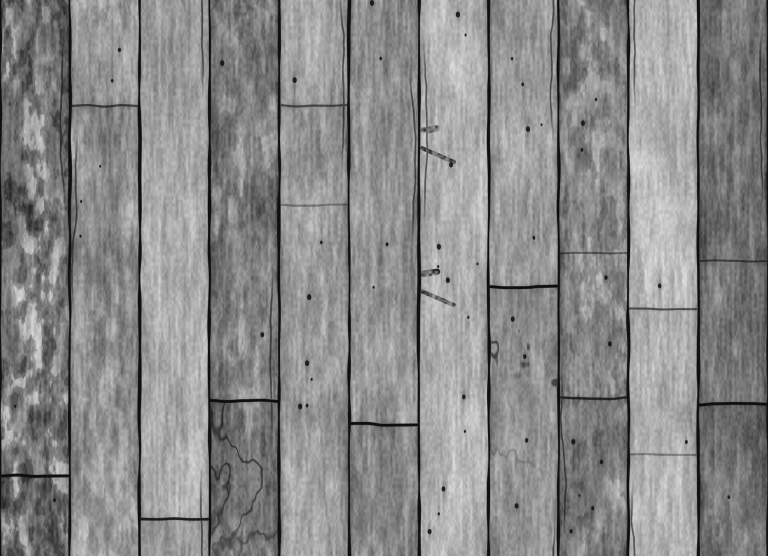
Reproduce this texture procedurally as a Shadertoy shader.

```glsl
#define PLANKS 11.0
#define ROWS 8.0
#define GAP_HALF 0.019
#define JOINT_HALF 0.015
#define GAP_TONE 0.06
#define GRAIN 0.15
#define MOTTLE 0.20
#define FLAKE_LIGHT 0.24
#define NAIL_RADIUS 0.019
#define MAX_NAILS 14

// Per plank: grey level, paint wear, joint heights, joint depth, nail holes
const float TONE[11] = float[](0.45, 0.58, 0.66, 0.47, 0.60, 0.57, 0.70, 0.60, 0.49, 0.70, 0.44);
const float WEAR[11] = float[](1.0, 0.35, 0.1, 0.5, 0.2, 0.2, 0.05, 0.2, 0.6, 0.05, 0.3);
const float JOINT[11] = float[](0.144, 0.81, 0.066, 0.279, 0.81, 0.237, 0.5, 0.484, 0.284, 0.444, 0.273);
const float JOINT2[11] = float[](0.144, 0.81, 0.066, 0.279, 0.631, 0.237, 0.5, 0.484, 0.545, 0.183, 0.53);
const float DEPTH[11] = float[](1.0, 0.65, 0.9, 1.0, 0.6, 1.0, 0.0, 1.0, 0.8, 0.6, 1.0);
const int NAILS[11] = int[](2, 5, 0, 2, 7, 4, 13, 9, 10, 2, 1);

float hash(vec3 p) {
    p = fract(p * 0.1031);
    p += dot(p, p.zyx + 31.32);
    return fract((p.x + p.y) * p.z);
}

// Value noise that wraps vertically after ROWS units
float noise(vec2 p, vec2 scale, float seed) {
    vec2 q = p * scale, i = floor(q), f = q - i;
    f = f * f * (3.0 - 2.0 * f);
    float y0 = mod(i.y, ROWS * scale.y), y1 = mod(i.y + 1.0, ROWS * scale.y);
    float low = mix(hash(vec3(i.x, y0, seed)), hash(vec3(i.x + 1.0, y0, seed)), f.x);
    float high = mix(hash(vec3(i.x, y1, seed)), hash(vec3(i.x + 1.0, y1, seed)), f.x);
    return mix(low, high, f.y);
}

float fbm(vec2 p, vec2 scale, float seed) {
    float sum = 0.0, weight = 0.5;
    for (int i = 0; i < 4; i++) {
        sum += weight * noise(p, scale, seed + float(i) * 17.0);
        scale *= 2.0;
        weight *= 0.5;
    }
    return sum / 0.9375;
}

float wrapY(float dy) { return mod(dy + 0.5 * ROWS, ROWS) - 0.5 * ROWS; }

float stroke(float d, float halfWidth, float aa) {
    return 1.0 - smoothstep(halfWidth - aa, halfWidth + aa, abs(d));
}

float segmentDistance(vec2 p, vec2 a, vec2 b) {
    vec2 ab = b - a;
    return length(p - a - ab * clamp(dot(p - a, ab) / dot(ab, ab), 0.0, 1.0));
}

// Wood surface: fibres, stains and flaking paint
float woodTone(vec2 p, int id, float seed) {
    float along = fract(p.y / ROWS - JOINT[id]);
    float tone = TONE[id] + 0.07 * DEPTH[id] * (0.5 - along);
    tone += MOTTLE * (fbm(p, vec2(2.0, 1.0), seed) - 0.5);
    tone += GRAIN * (noise(p, vec2(28.0, 3.0), seed + 3.0) - 0.5);
    tone += 0.6 * GRAIN * (noise(p, vec2(11.0, 1.0), seed + 5.0) - 0.5);
    tone += 0.7 * GRAIN * (noise(p, vec2(40.0, 20.0), seed + 7.0) - 0.5);
    float patches = smoothstep(0.38, 0.62, fbm(p, vec2(2.0, 1.0), seed + 9.0));
    float flakes = fbm(p, vec2(9.0, 4.0), seed + 11.0);
    tone += WEAR[id] * patches * FLAKE_LIGHT * smoothstep(0.50, 0.66, flakes);
    return tone - WEAR[id] * 0.14 * smoothstep(0.46, 0.30, flakes);
}

// Nail holes with stained streaks along the fibres
float nailMarks(vec2 p, int id, float seed, float aa) {
    float dark = 0.0;
    for (int i = 0; i < MAX_NAILS; i++) {
        if (i >= NAILS[id]) break;
        vec3 key = vec3(float(i) * 3.0, seed, 41.0);
        float size = hash(key + 2.0);
        vec2 d = p - vec2(0.15 + 0.7 * hash(key), ROWS * hash(key + 1.0));
        d.y = wrapY(d.y);
        float hole = stroke(length(d * vec2(1.0, 0.7)), NAIL_RADIUS * (0.7 + size), aa);
        float stain = 0.5 * size * exp(-abs(d.x) / 0.025 - abs(d.y) / 0.13);
        dark = max(dark, max(0.9 * hole, stain));
    }
    return dark;
}

// Long edge splits, curling fissures and gouges
float cracks(vec2 p, int id, float seed, float aa) {
    float side = hash(vec3(seed, 5.0, 8.0)) > 0.5 || id == 5 ? 0.91 : 0.07;
    float wander = 0.13 * (fbm(p * vec2(0.0, 1.0), vec2(1.0), seed + 21.0) - 0.5);
    float reach = abs(wrapY(p.y - ROWS * hash(vec3(seed, 2.0, 9.0))));
    float dark = 0.6 * stroke(p.x - side - wander, 0.012, aa) * smoothstep(1.5, 0.7, reach);
    if (id == 3 || id == 7) {
        float along = fract(p.y / ROWS - JOINT[id]);
        float vein = abs(fbm(p, vec2(2.0, 1.0), seed + 25.0) - 0.5);
        dark = max(dark, 0.6 * smoothstep(0.03, 0.0, vein) * smoothstep(0.6, 0.85, along));
    }
    if (id == 6) for (int i = 0; i < 2; i++) {
        vec2 q = p - vec2(0.0, 5.87 - 2.06 * float(i));
        float rough = noise(p, vec2(24.0, 24.0), seed);
        float gouge = segmentDistance(q, vec2(0.04, 0.0), vec2(0.5, -0.2));
        float nick = segmentDistance(q, vec2(0.06, 0.25), vec2(0.26, 0.28));
        dark = max(dark, (0.25 + 0.6 * rough) * stroke(gouge, 0.03, aa));
        dark = max(dark, rough * stroke(nick, 0.045, aa));
    }
    return dark;
}

void mainImage(out vec4 fragColor, in vec2 fragCoord) {
    vec2 p = fragCoord / iResolution.xy * vec2(PLANKS, ROWS);
    float aa = 0.75 * ROWS / iResolution.y;
    int id = int(mod(floor(p.x), PLANKS));
    float seed = float(id) * 7.0 + 3.0;
    vec2 local = vec2(fract(p.x), p.y);

    float tone = woodTone(local, id, seed);
    float dark = max(nailMarks(local, id, seed, aa), cracks(local, id, seed, aa));

    // Butt joints across the plank
    float bend = 0.03 * (noise(local, vec2(4.0, 1.0), seed + 31.0) - 0.5);
    float joint = wrapY(p.y - ROWS * JOINT[id] + bend);
    float joint2 = wrapY(p.y - ROWS * JOINT2[id] + bend);
    dark = max(dark, DEPTH[id] * stroke(joint, JOINT_HALF * (0.4 + DEPTH[id]), aa));
    dark = max(dark, 0.6 * DEPTH[id] * stroke(joint2, JOINT_HALF, aa));
    tone -= 0.08 * DEPTH[id] * exp(-abs(joint) / 0.05);

    // Uneven gaps between planks, with shaded edges
    float edge = floor(p.x + 0.5);
    float edgeSeed = mod(edge, PLANKS) * 5.0 + 90.0;
    vec2 line = vec2(0.0, p.y);
    float gap = p.x - edge + 0.016 * (noise(line, vec2(1.0, 2.0), edgeSeed) - 0.5);
    float gapHalf = GAP_HALF * (0.6 + 0.8 * noise(line, vec2(1.0, 3.0), edgeSeed + 2.0));
    dark = max(dark, stroke(gap, gapHalf, aa));
    tone -= 0.14 * exp(-abs(gap) / 0.04);

    fragColor = vec4(vec3(mix(clamp(tone, 0.0, 1.0), GAP_TONE, dark)), 1.0);
}
```
